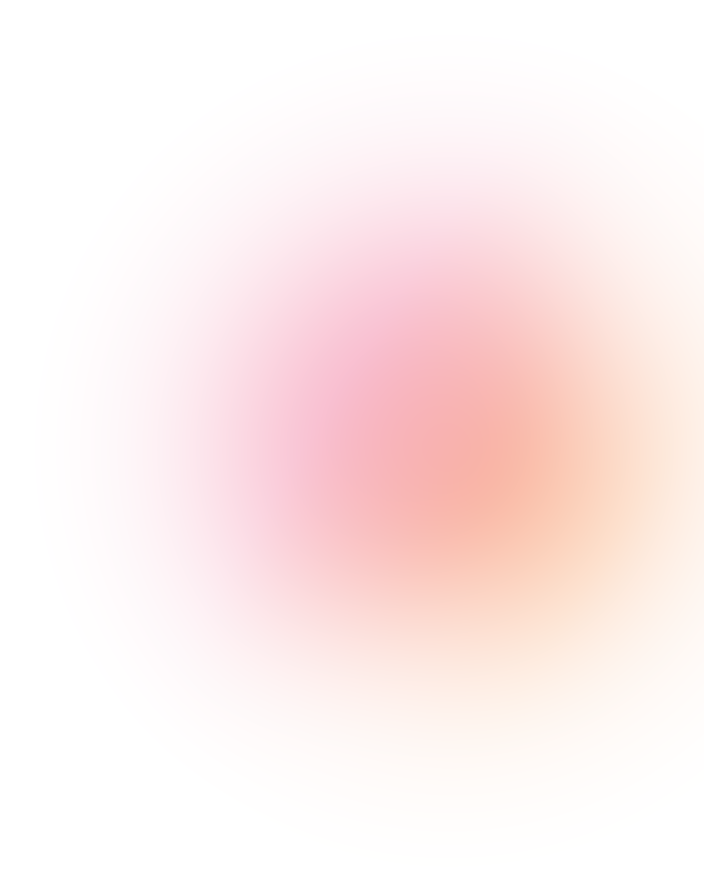
Reproduce this background procedurally as a WebGL 1 fragment shader.

```glsl
precision highp float;

uniform vec2 u_resolution;

// Layout, in units of the canvas height
const vec2 GLOW_CENTER = vec2(0.501, 0.499);
const vec2 WARM_AXIS = vec2(0.85, -0.53);
const float FADE_START = 0.40;
const float FADE_END = 0.51;

// Falloff on the cool (upper left) and warm (lower right) sides
const float COOL_RADIUS = 0.2675;
const float WARM_RADIUS = 0.218;
const float COOL_POWER = 2.6;
const float WARM_POWER = 1.97;
const float SIDE_BLEND = 0.13;

// Distance along the axis at which each outer tint is reached
const float PINK_REACH = 0.14;
const float PEACH_REACH = 0.21;

// Light absorbed from the white paper at full strength
const vec3 PAPER = vec3(1.0);
const vec3 PINK_INK = vec3(0.031, 0.302, 0.220);
const vec3 CORE_INK = vec3(0.027, 0.302, 0.318);
const vec3 PEACH_INK = vec3(0.022, 0.302, 0.490);

// Soft radial falloff whose shape varies from cool to warm side
float glowStrength(float radius, float along) {
    float side = smoothstep(-SIDE_BLEND, SIDE_BLEND, along);
    float reach = mix(COOL_RADIUS, WARM_RADIUS, side);
    float power = mix(COOL_POWER, WARM_POWER, side);
    float falloff = exp(-pow(max(radius, 0.0001) / reach, power));
    return falloff * (1.0 - smoothstep(FADE_START, FADE_END, radius));
}

// Pink through salmon to peach along the axis
vec3 glowInk(float along) {
    float pink = clamp(-along / PINK_REACH, 0.0, 1.0);
    float peach = clamp(along / PEACH_REACH, 0.0, 1.0);
    return mix(mix(CORE_INK, PINK_INK, pink), PEACH_INK, peach);
}

void main() {
    vec2 offset = gl_FragCoord.xy / u_resolution.y - GLOW_CENTER;
    float along = dot(offset, WARM_AXIS);
    float strength = glowStrength(length(offset), along);
    gl_FragColor = vec4(PAPER - glowInk(along) * strength, 1.0);
}
```
